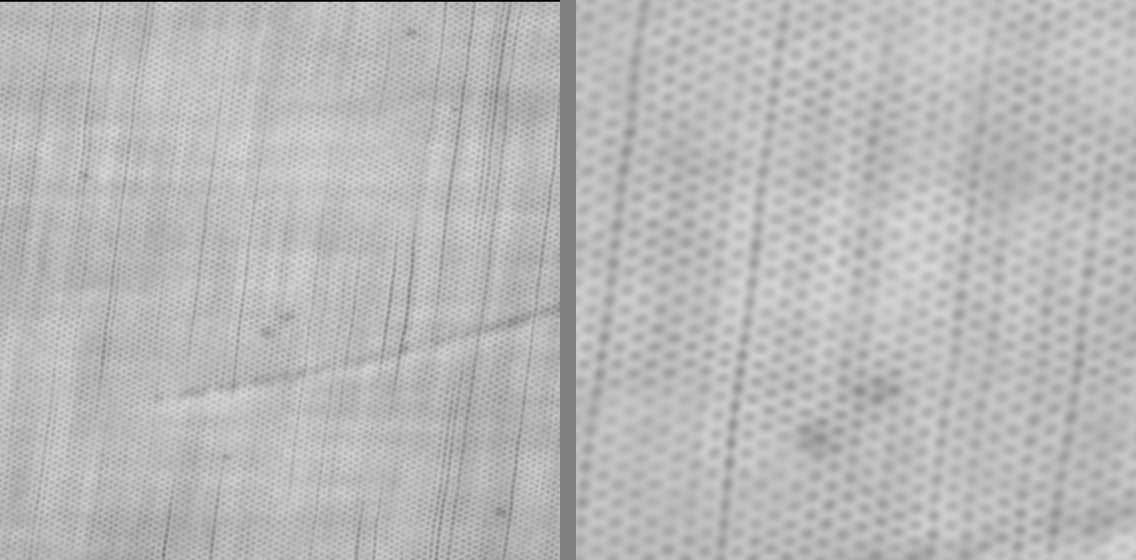
Left, the full canvas; right, a detail of the centre.
This texture is drawn by a WebGL 1 fragment shader. Its source:

```glsl
precision highp float;
// Pale grey plain-woven cloth: a staggered lattice of small dark gaps on slanted
// warp columns, with uneven threads, dark warp streaks, a soft crease and smudges.
// Layers of cosine weave and value noise are summed into one grey level.
uniform vec2 u_resolution;

const float PI = 3.14159265;

float hash(vec2 p) {
  p = fract(p * vec2(0.1031, 0.1137));
  p += dot(p, p.yx + 33.33);
  return fract((p.x + p.y) * p.x * 17.0);
}

float noise(vec2 p) {
  vec2 cell = floor(p);
  vec2 f = fract(p);
  f = f * f * (3.0 - 2.0 * f);
  float low = mix(hash(cell), hash(cell + vec2(1.0, 0.0)), f.x);
  float high = mix(hash(cell + vec2(0.0, 1.0)), hash(cell + vec2(1.0, 1.0)), f.x);
  return mix(low, high, f.y);
}

// Noise centred on zero, shifted so each layer differs
float layer(vec2 p, float seed) {
  return noise(p + seed * vec2(17.3, 31.7) + 50.0) - 0.5;
}

// Dark gaps between threads, offset by half a row in every other column
float weave(vec2 thread) {
  float columns = cos(2.0 * PI * thread.x);
  float gaps = cos(PI * thread.x) * cos(2.0 * PI * thread.y);
  return -0.017 * columns - 0.047 * gaps;
}

// Broken dark lines running along a few of the warp columns
float streaks(vec2 thread, float y) {
  float column = floor(thread.x + 0.5);
  float offset = thread.x - column;
  float strength = pow(hash(vec2(column + 40.0, 7.0)), 5.0);
  float run = smoothstep(0.3, 0.8, noise(vec2(column * 3.7 + 60.0, y * 4.5 + 9.0)));
  return strength * run * exp(-9.0 * offset * offset);
}

// Gently rising fold: a dark valley with a faint light lip below it
float crease(vec2 uv, vec2 thread) {
  float t = uv.x - 0.25;
  float d = uv.y - (0.287 + 0.13 * t + 0.12 * t * t);
  d += 0.006 * layer(thread * vec2(0.7, 0.1), 6.0);
  float broken = 0.65 + 1.1 * layer(vec2(thread.x * 0.8, 2.0), 7.0);
  float valley = exp(-d * d / 0.00009) * broken;
  float lip = exp(-(d + 0.022) * (d + 0.022) / 0.00015);
  return smoothstep(-0.02, 0.04, t) * (0.025 * lip - 0.105 * valley);
}

// Scattered small specks and broad faint stains
float smudges(vec2 uv) {
  float dark = 0.0;
  for (int i = 0; i < 12; i++) {
    float id = float(i) + 3.0;
    vec2 centre = vec2(hash(vec2(id * 7.1, 12.0)), hash(vec2(id * 5.3, 29.0)));
    float speck = step(float(i), 6.5);
    float radius = mix(0.035, 0.008, speck) * (0.7 + 0.6 * hash(vec2(id, 81.0)));
    vec2 d = (uv - centre) * vec2(0.8, 1.0) / radius;
    d += 0.8 * vec2(layer(uv * 90.0, id), layer(uv * 90.0, id + 20.0));
    dark += mix(0.035, 0.13, speck) * exp(-dot(d, d));
  }
  return dark;
}

void main() {
  vec2 uv = gl_FragCoord.xy / u_resolution;

  // Thread coordinates: slanted columns, nearly level rows, slight wandering
  vec2 thread = vec2(uv.x - 0.13 * uv.y, uv.y + 0.01 * uv.x) * vec2(96.0, 90.0);
  thread.x += 0.9 * layer(uv * 5.0, 1.0) + 0.3 * layer(uv * 28.0, 2.0);
  thread.y += 1.2 * layer(uv * 5.0, 3.0) + 0.4 * layer(uv * 28.0, 4.0);

  // Broad light: brighter towards the upper middle
  float grey = 0.757 - 0.07 * length((uv - vec2(0.42, 0.72)) * vec2(0.8, 1.0));
  grey += 0.06 * layer(uv * vec2(5.0, 9.0), 5.0);

  // Weave of uneven strength, uneven threads, and fine fibre grain
  grey += weave(thread) * (1.0 + 0.9 * layer(thread * 0.35, 8.0));
  grey += 0.065 * layer(vec2(thread.x * 0.55, uv.y * 5.0), 9.0);
  grey += 0.055 * layer(vec2(uv.x * 5.0, thread.y * 0.45), 10.0);
  grey += 0.045 * layer(thread * 1.3, 11.0);

  // Flaws in the cloth
  grey -= 0.14 * streaks(thread, uv.y);
  grey += crease(uv, thread);
  grey -= smudges(uv);

  // Thin dark border along the top
  grey *= 1.0 - smoothstep(0.996, 0.998, uv.y);
  gl_FragColor = vec4(vec3(clamp(grey, 0.0, 1.0)), 1.0);
}
```
